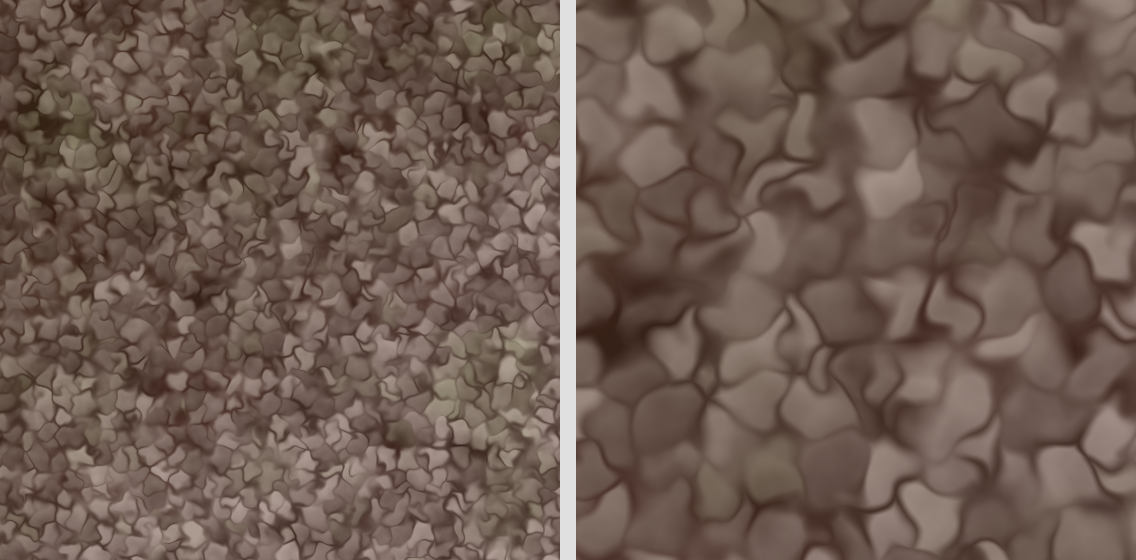
Left, the full canvas; right, a detail of the centre.
A three.js fragment shader for this texture:

```glsl
varying vec2 vUv;

#define GRAINS 30.0
#define WARP 0.75
#define EDGE_SOFTNESS 0.42
#define STONE_TONE 0.65
#define GAP_TONE 0.14
#define STONE_VARIETY 0.46
#define REGION_SLOPE 0.42
#define DARK_EARTH vec3(0.21, 0.13, 0.09)
#define PALE_STONE vec3(0.64, 0.572, 0.53)
#define OLIVE_SHIFT vec3(-0.012, 0.008, -0.020)
#define MAUVE_SHIFT vec3(0.003, -0.003, 0.012)
#define RUST_SHIFT vec3(0.015, -0.007, -0.006)

vec2 hash2(vec2 p) {
  vec3 q = fract(p.xyx * vec3(0.1031, 0.1030, 0.0973));
  q += dot(q, q.yzx + 33.33);
  return fract((q.xx + q.yz) * q.zy);
}

float gradientTerm(vec2 cell, vec2 corner, vec2 f) {
  return dot(hash2(cell + corner + 71.0) * 2.0 - 1.0, f - corner);
}

float gradientNoise(vec2 p) {
  vec2 cell = floor(p);
  vec2 f = p - cell;
  vec2 u = f * f * f * (f * (f * 6.0 - 15.0) + 10.0);
  vec2 e = vec2(0.0, 1.0);
  float low = mix(gradientTerm(cell, e.xx, f), gradientTerm(cell, e.yx, f), u.x);
  float high = mix(gradientTerm(cell, e.xy, f), gradientTerm(cell, e.yy, f), u.x);
  return mix(low, high, u.y);
}

// Two nearest stone distances, plus face tone and tint blended softly across borders.
void findStones(vec2 p, out vec2 nearest, out float face, out float tint) {
  vec2 home = floor(p);
  vec3 total = vec3(0.0);
  nearest = vec2(9.0);
  for (int y = -2; y <= 2; y++) {
    for (int x = -2; x <= 2; x++) {
      vec2 cell = home + vec2(float(x), float(y));
      vec2 toPoint = p - cell - 0.5 - 0.9 * (hash2(cell) - 0.5);
      vec2 shape = hash2(cell + 19.0);
      float angle = 3.1416 * shape.x;
      float stretch = mix(0.70, 1.0, shape.y);
      float c = cos(angle);
      float s = sin(angle);
      vec2 local = vec2(c * toPoint.x + s * toPoint.y, c * toPoint.y - s * toPoint.x);
      float size = 0.3 * hash2(cell + 43.0).x;
      float d = length(local * vec2(stretch, 1.0 / stretch)) - size;
      nearest = vec2(min(nearest.x, d), min(nearest.y, max(nearest.x, d)));

      // Each face is lit from the upper left.
      vec2 character = hash2(cell + 87.0);
      float tone = STONE_VARIETY * (character.x - 0.5);
      tone += 0.22 * dot(toPoint, vec2(-0.5, 0.8));
      float weight = exp(-13.0 * d);
      total += weight * vec3(tone, smoothstep(0.8, 1.0, character.y), 1.0);
    }
  }
  face = STONE_TONE + total.x / total.z;
  tint = total.y / total.z;
}

void main() {
  // Bent coordinates make the outlines angular and uneven.
  vec2 p = vUv * GRAINS + 50.0;
  vec2 bend = vec2(gradientNoise(p * 1.3), gradientNoise(p * 1.3 + 37.0));
  vec2 nearest;
  float face;
  float tint;
  findStones(p + WARP * bend, nearest, face, tint);

  // Stone bodies: some neighbours fuse, others lie apart in dark gaps.
  float spacing = 0.30 * gradientNoise(p * 0.6 + 11.0) - 0.04;
  float border = smoothstep(spacing - 0.08, spacing + EDGE_SOFTNESS, nearest.y - nearest.x);
  float hollow = smoothstep(0.22, 0.60, nearest.x);
  float body = border * (1.0 - 0.8 * hollow);
  float shallow = smoothstep(-0.22, 0.30, gradientNoise(p * 0.8 + 29.0));
  body = mix(body, 1.0, 0.75 * shallow);

  // Broad light and dark regions, then buried patches.
  float slope = dot(vUv - 0.5, vec2(0.45, -0.55));
  float region = REGION_SLOPE * slope + 0.26 * gradientNoise(vUv * 4.0 + 5.0);
  region += 0.16 * gradientNoise(vUv * 9.0 + 41.0);
  float buried = smoothstep(0.10, 0.45, gradientNoise(vUv * 12.0 + 23.0));

  // Combined tone with soft mottling.
  float tone = mix(GAP_TONE, face, body) + region * mix(0.7, 1.0, body);
  tone -= 0.20 * buried;
  tone += 0.12 * gradientNoise(p * 1.7 + 9.0) + 0.03 * gradientNoise(p * 5.0);

  // Earth ramp with drifting tints.
  vec3 color = mix(DARK_EARTH, PALE_STONE, clamp(tone, 0.0, 1.08));
  float drift = gradientNoise(vUv * 5.0 + 61.0);
  float olive = smoothstep(0.05, 0.4, drift) + 0.8 * tint;
  color += OLIVE_SHIFT * olive * (0.4 + 0.6 * body);
  color += MAUVE_SHIFT * smoothstep(-0.25, 0.35, slope);
  color += RUST_SHIFT * (1.0 - body) * smoothstep(0.1, -0.3, drift + slope * 0.5);
  gl_FragColor = vec4(color, 1.0);
}
```
